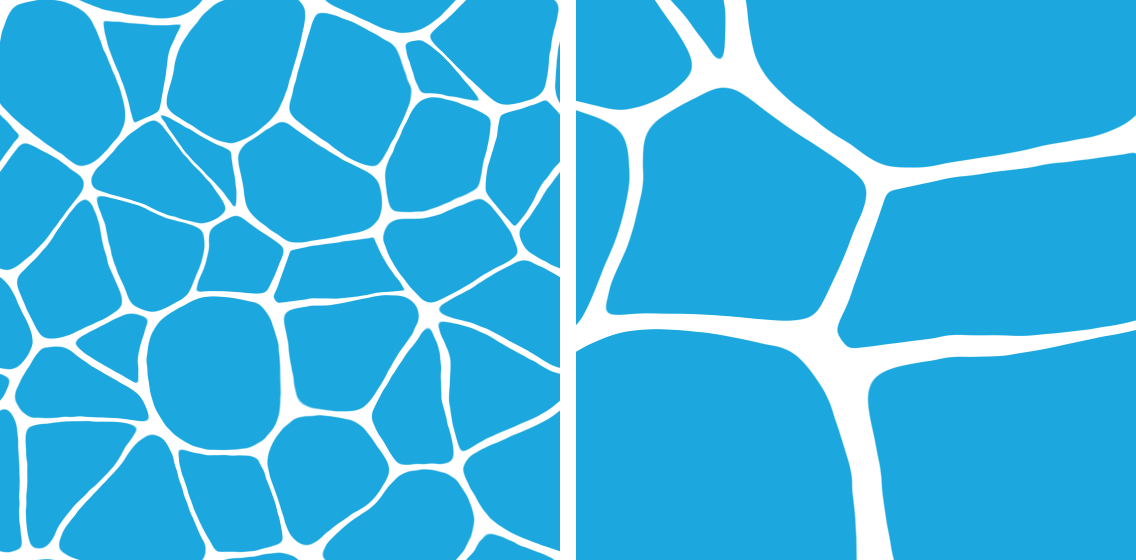
Left: the whole. Right: its middle third, enlarged.
Reproduce this pattern procedurally as a Shadertoy shader.

```glsl
// Seamless pool-water net: rounded blue cells parted by wavy white lines of uneven width.

const vec3 WATER_BLUE = vec3(0.11, 0.66, 0.87);
const vec3 FOAM_WHITE = vec3(1.0);
const vec2 GRID = vec2(6.0, 5.0);      // cells across and up the tile

// Sine-free hash: two values in 0..1
vec2 hash22(vec2 p) {
    vec3 q = fract(p.xyx * vec3(0.1031, 0.1030, 0.0973));
    q += dot(q, q.yzx + 33.33);
    return fract((q.xx + q.yz) * q.zy);
}

// Two channels of smooth value noise in -1..1, wrapping after one tile
vec2 wrapNoise(vec2 uv, float repeats, float seed) {
    vec2 p = uv * repeats;
    vec2 i = floor(p);
    vec2 f = p - i;
    f = f * f * f * (f * (f * 6.0 - 15.0) + 10.0);
    vec2 a = hash22(mod(i, repeats) + seed);
    vec2 b = hash22(mod(i + vec2(1, 0), repeats) + seed);
    vec2 c = hash22(mod(i + vec2(0, 1), repeats) + seed);
    vec2 d = hash22(mod(i + vec2(1, 1), repeats) + seed);
    return mix(mix(a, b, f.x), mix(c, d, f.x), f.y) * 2.0 - 1.0;
}

// Cell site: position in tile units (xy) and size weight (z)
vec3 cellSite(vec2 cell, float jitter, float weightSpread) {
    vec2 id = mod(cell, GRID);
    vec2 offset = 0.5 + jitter * (hash22(id + 17.0) - 0.5);
    float weight = weightSpread * (hash22(id + 71.0).x - 0.5);
    return vec3((cell + offset) / GRID, weight);
}

// Signed distance from p to the border between two weighted sites
float borderDistance(vec2 p, vec3 own, vec3 other) {
    vec2 a = own.xy - p;
    vec2 b = other.xy - p;
    return (dot(b, b) - other.z - dot(a, a) + own.z) / (2.0 * length(b - a));
}

// Distance to the nearest cell border, with corners rounded to suit the cell size
float roundedCells(vec2 p, float jitter, float weightSpread, float roundness) {
    // Owner of this point
    vec2 base = floor(p * GRID);
    vec2 ownCell = base;
    vec3 own = vec3(0.0);
    float best = 1e5;
    for (int y = -2; y <= 2; y++)
    for (int x = -2; x <= 2; x++) {
        vec2 cell = base + vec2(x, y);
        vec3 site = cellSite(cell, jitter, weightSpread);
        vec2 r = site.xy - p;
        float power = dot(r, r) - site.z;
        if (power < best) {
            best = power;
            own = site;
            ownCell = cell;
        }
    }

    // Inner radius of the owner sets how far its corners are rounded
    float innerRadius = 1.0;
    for (int y = -2; y <= 2; y++)
    for (int x = -2; x <= 2; x++) {
        if (x == 0 && y == 0) continue;
        vec3 site = cellSite(ownCell + vec2(x, y), jitter, weightSpread);
        innerRadius = min(innerRadius, borderDistance(own.xy, own, site));
    }
    float blend = clamp(roundness * innerRadius, 0.002, 0.012);

    // Smooth minimum over all borders
    float total = 0.0;
    for (int y = -2; y <= 2; y++)
    for (int x = -2; x <= 2; x++) {
        if (x == 0 && y == 0) continue;
        vec3 site = cellSite(ownCell + vec2(x, y), jitter, weightSpread);
        total += exp(-borderDistance(p, own, site) / blend);
    }
    return -blend * log(total);
}

void mainImage(out vec4 fragColor, in vec2 fragCoord) {
    vec2 uv = fragCoord / iResolution.xy;
    float pixel = 1.0 / min(iResolution.x, iResolution.y);

    // Broad bends, small waves and a slight hand-cut roughness
    vec2 p = uv + 0.026 * wrapNoise(uv, 5.0, 3.0)
                + 0.006 * wrapNoise(uv, 13.0, 29.0)
                + 0.0006 * wrapNoise(uv, 70.0, 47.0);

    // Line width swells and thins along the net
    float halfWidth = 0.0052 + 0.0026 * wrapNoise(uv, 9.0, 61.0).x;

    float border = roundedCells(p, 0.88, 0.013, 0.13) - halfWidth;
    float water = smoothstep(-0.8 * pixel, 0.8 * pixel, border);
    fragColor = vec4(mix(FOAM_WHITE, WATER_BLUE, water), 1.0);
}
```
